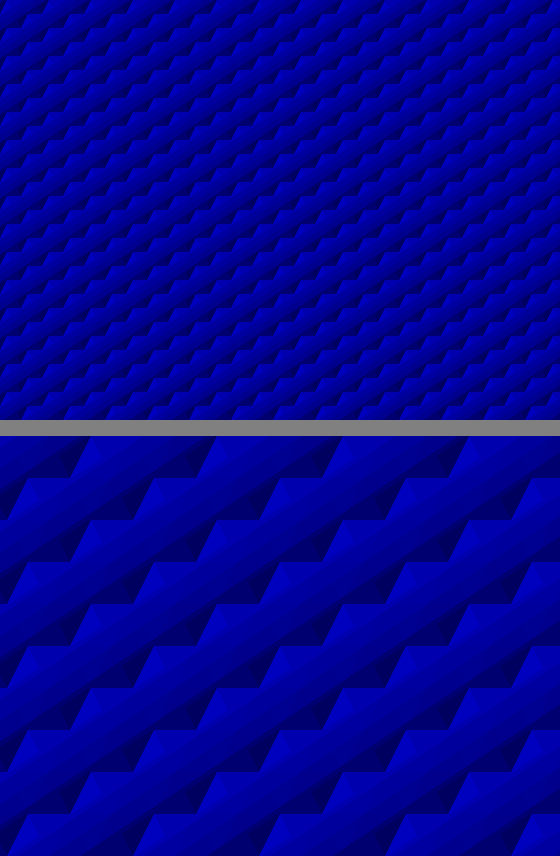
Top, the full canvas; bottom, a detail of the centre.
This pattern is drawn by a WebGL 2 fragment shader. Its source:

```glsl
#version 300 es
precision highp float;

uniform vec2 u_resolution;
out vec4 fragColor;

// Hexagon with corners at (+-1, 0) and (+-0.5, +-1); 1 on the border
float hexRadius(vec2 p) {
    p = abs(p);
    return max(p.y, p.x + 0.5 * p.y);
}

// Offset from the centre of the nearest hexagon
vec2 hexCell(vec2 p) {
    vec2 period = vec2(3.0, 2.0);
    vec2 a = mod(p - 1.0 + 0.5 * period, period) - 0.5 * period;
    vec2 b = mod(p - 1.0, period) - 0.5 * period;
    return hexRadius(a) < hexRadius(b) ? a : b;
}

// Blue level of the facets, lit from the upper left
float facetShade(vec2 q) {
    // Squash to a regular hexagon so that all sectors span equal angles
    float turn = atan(q.y * 0.8660254, q.x) / 6.2831853;
    int sector = int(fract(turn) * 12.0) % 12;

    // Steep outer facets beyond the two long diagonals
    float slope = 1.5 * q.y - q.x;
    if (slope > 0.75) return sector > 3 && sector < 6 && slope > 0.95 ? 0.75 : 0.685;
    if (slope < -0.75) return sector > 9 && slope < -0.95 ? 0.375 : 0.44;

    // Gentle inner facets, counter-clockwise from the right corner
    float inner[12] = float[12](0.56, 0.61, 0.63, 0.63, 0.63, 0.63,
                                0.61, 0.57, 0.55, 0.55, 0.55, 0.55);
    return inner[sector];
}

void main() {
    const int SAMPLES = 3;
    float blue = 0.0;

    // Average a grid of samples to smooth the facet edges
    for (int j = 0; j < SAMPLES; j++) {
        for (int i = 0; i < SAMPLES; i++) {
            vec2 jitter = ((vec2(i, j) + 0.5) / float(SAMPLES) - 0.5) * 0.7;
            vec2 p = (gl_FragCoord.xy + jitter) / u_resolution.y * 30.0;
            blue += facetShade(hexCell(p));
        }
    }
    fragColor = vec4(0.0, 0.0, blue / float(SAMPLES * SAMPLES), 1.0);
}
```
